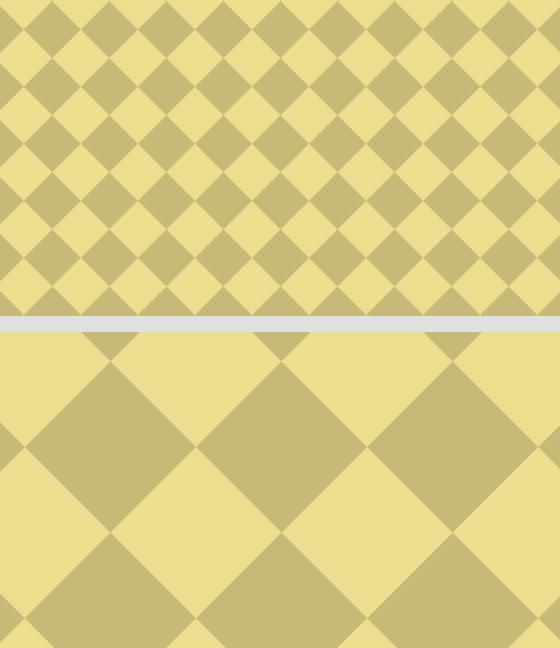
Top, the full canvas; bottom, a detail of the centre.
Give the GLSL for this pattern, as a Shadertoy shader.

```glsl
// Signed stripes of unit width, centred on zero, with edges softened over "blur"
vec2 softStripes(vec2 p, float blur) {
    vec2 edgeDistance = abs(mod(p, 2.0) - 1.0) - 0.5;
    return clamp(2.0 * edgeDistance / blur, -1.0, 1.0);
}

void mainImage(out vec4 fragColor, in vec2 fragCoord) {
    float tileSize = 52.0 / 288.0;
    vec2 darkCentre = vec2(255.65, 157.05) / 288.0;
    vec2 tile = (fragCoord / iResolution.y - darkCentre) / tileSize;

    // Diagonal axes turn the diamonds into a plain checkerboard
    vec2 diagonal = vec2(tile.x + tile.y, tile.x - tile.y);
    float pixelWidth = sqrt(2.0) / (iResolution.y * tileSize);
    vec2 stripes = softStripes(diagonal, pixelWidth);
    float darkness = 0.5 + 0.5 * stripes.x * stripes.y;

    vec3 straw = vec3(0.93, 0.87, 0.56);
    vec3 khaki = vec3(0.78, 0.73, 0.47);
    fragColor = vec4(mix(straw, khaki, darkness), 1.0);
}
```
